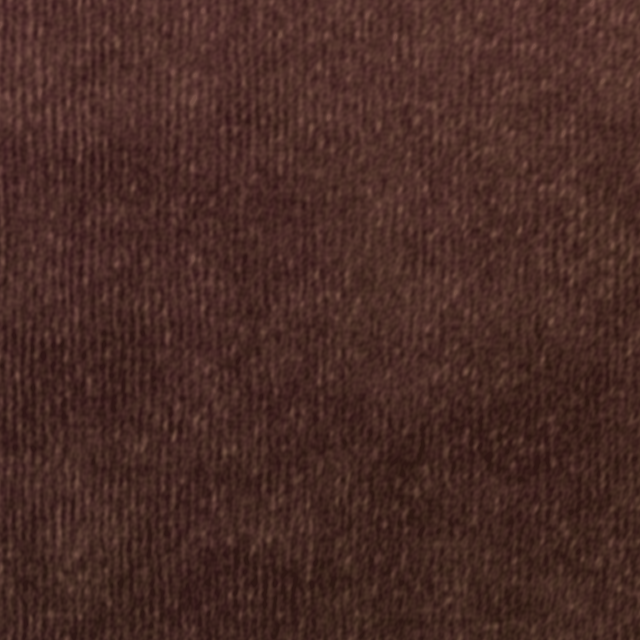
A three.js fragment shader for this texture:

```glsl
// Soft brown ribbed knit: faint vertical ribs carry rows of short, leaning
// stitches of uneven brightness (jittered soft ellipses), over fibre grain and
// cloudy gradient noise; light falls off from the top to the bottom.

#define RIB_COUNT 66.0
#define STITCH_ROWS 54.0
#define RIB_DEPTH 0.115
#define STITCH_GAIN 0.60
#define GRAIN_LEAN 0.20
#define GRAIN_DEPTH 0.42
#define MOTTLE_DEPTH 0.24
#define BASE_TONE 0.30
#define SHADOW_COLOR vec3(0.188, 0.088, 0.080)
#define LIGHT_COLOR vec3(0.415, 0.281, 0.240)
#define RED_TINT vec3(0.030, -0.004, 0.001)
#define OLIVE_TINT vec3(0.003, 0.008, -0.016)

varying vec2 vUv;

float hash(vec2 p) {
  vec3 q = fract(p.xyx * 0.1031);
  q += dot(q, q.yzx + 33.33);
  return fract((q.x + q.y) * q.z);
}

// Dot product of a random unit gradient with the offset from its corner
float cornerSlope(vec2 cell, vec2 offset) {
  float angle = 6.28318 * hash(cell);
  return dot(vec2(cos(angle), sin(angle)), offset);
}

float gradientNoise(vec2 p) {
  vec2 cell = floor(p);
  vec2 f = fract(p);
  vec2 ease = f * f * f * (f * (f * 6.0 - 15.0) + 10.0);
  vec2 e = vec2(1.0, 0.0);
  float low = mix(cornerSlope(cell, f), cornerSlope(cell + e.xy, f - e.xy), ease.x);
  float high = mix(cornerSlope(cell + e.yx, f - e.yx), cornerSlope(cell + e.xx, f - e.xx), ease.x);
  return mix(low, high, ease.y);
}

// Horizontal position counted in ribs, gently wavering
float ribCoordinate(vec2 uv) {
  float waver = 0.6 * gradientNoise(uv * vec2(6.0, 4.0) + 11.0);
  waver += 0.25 * gradientNoise(uv * vec2(30.0, 20.0) + 53.0);
  return RIB_COUNT * uv.x + waver;
}

// Ribs, crisp on the left and fading in patches elsewhere
float ribs(vec2 uv, float rib) {
  float patches = 0.85 + 1.1 * gradientNoise(uv * vec2(11.0, 8.0) + 29.0);
  return patches * mix(1.3, 0.65, smoothstep(0.0, 0.7, uv.x)) * cos(6.28318 * rib);
}

// Pale loops sitting near the rib crests; only some of them catch the light
float stitches(vec2 p, float lean) {
  vec2 home = floor(p + 0.5);
  float glow = 0.0;
  for (int j = -1; j <= 1; j++) {
    for (int i = -1; i <= 1; i++) {
      vec2 cell = home + vec2(float(i), float(j));
      vec2 jitter = vec2(hash(cell + 17.0), hash(cell + 91.0)) - 0.5;
      vec2 d = p - cell - jitter * vec2(0.5, 0.8);
      d.x -= lean * d.y;
      float brightness = pow(hash(cell + 151.0), 3.0);
      glow += brightness * exp(-dot(d * d, vec2(11.0, 6.5)));
    }
  }
  return glow;
}

// Fibre grain: short streaks, fine specks, and a few long strands
float grain(vec2 uv, vec2 leaning) {
  float n = 0.8 * gradientNoise(leaning * vec2(104.0, 62.0) + 71.0);
  n += 0.75 * gradientNoise(leaning * vec2(142.0, 118.0) + 137.0);
  return n + 0.28 * gradientNoise(uv * vec2(90.0, 16.0) + 203.0);
}

// Cloudy unevenness of the cloth, from broad patches to small clumps
float mottle(vec2 uv) {
  float n = gradientNoise(uv * vec2(4.0, 5.0) + 401.0);
  n += 0.7 * gradientNoise(uv * vec2(12.0, 14.0) + 433.0);
  return n + 0.6 * gradientNoise(uv * vec2(36.0, 28.0) + 467.0);
}

void main() {
  vec2 uv = vUv;
  float lean = GRAIN_LEAN * (0.3 + uv.x);
  vec2 leaning = vec2(uv.x - lean * (uv.y - 0.5), uv.y);
  float rib = ribCoordinate(uv);

  // Relief and lighting
  float tone = BASE_TONE + RIB_DEPTH * ribs(uv, rib);
  tone += STITCH_GAIN * stitches(vec2(rib, STITCH_ROWS * uv.y), 2.0 * lean);
  tone += GRAIN_DEPTH * grain(uv, leaning) + MOTTLE_DEPTH * mottle(uv);
  tone += 0.25 * smoothstep(0.35, 1.0, uv.y) - 0.03 * smoothstep(0.5, 0.0, uv.y);
  vec3 color = mix(SHADOW_COLOR, LIGHT_COLOR, clamp(tone, 0.0, 1.2));

  // Red warmth above, olive below and to the right, with small hue drifts
  float hueDrift = 0.6 * gradientNoise(uv * vec2(8.0, 6.0) + 509.0);
  hueDrift += gradientNoise(leaning * vec2(74.0, 50.0) + 547.0);
  color += RED_TINT * (0.6 * (uv.y - 0.5) + 0.4 * hueDrift);
  color += OLIVE_TINT * (0.5 * (uv.x - uv.y) - 0.8 * hueDrift);

  gl_FragColor = vec4(color, 1.0);
}
```
